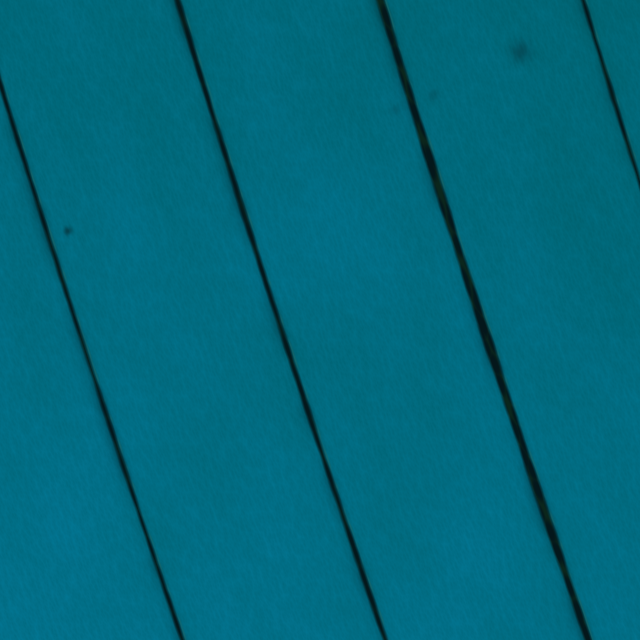
A Shadertoy shader for this texture:

```glsl
// Teal painted planks, laid on a slant, with dark gaps, soft blotches, fine grain and a few stains.

const vec3 TEAL = vec3(0.000, 0.402, 0.465);
const vec3 BLUE = vec3(0.008, 0.448, 0.556);
const vec3 GAP_DARK = vec3(0.015, 0.090, 0.105);
const vec3 GAP_MOSS = vec3(0.050, 0.160, 0.110);
const vec3 RIM_WORN = vec3(0.110, 0.400, 0.400);
const vec3 STAIN = vec3(0.020, 0.230, 0.270);

const float PLANK_PITCH = 0.317;      // horizontal distance between gaps
const float FIRST_GAP = 0.277;        // where gap 0 meets the top edge
const float SLANT = 0.305;            // sideways drift from top to bottom
const float BOW = 0.020;              // slight curve of the boards
const float GAP_HALF_WIDTH = 0.0042;
const float WIDE_GAP_EXTRA = 0.0027;  // added to gap 1
const float GAP_SOFTNESS = 0.0024;
const float GRAIN = 0.20;
const float BLOTCH = 0.30;

// Stains: centre x, y, radius, strength
const int STAIN_COUNT = 4;
const vec4 STAINS[STAIN_COUNT] = vec4[](
    vec4(0.814, 0.919, 0.015, 0.55), vec4(0.106, 0.639, 0.006, 0.85),
    vec4(0.618, 0.828, 0.007, 0.25), vec4(0.677, 0.852, 0.008, 0.25));

vec2 hash2(vec2 p) {
    vec3 q = fract(p.xyx * vec3(0.1031, 0.1030, 0.0973));
    q += dot(q, q.yzx + 33.33);
    return fract((q.xx + q.yz) * q.zy);
}

// Distance to the nearest scattered point
float cellular(vec2 p) {
    vec2 cell = floor(p), f = fract(p);
    float nearest = 2.0;
    for (int y = -1; y <= 1; y++)
        for (int x = -1; x <= 1; x++) {
            vec2 o = vec2(x, y);
            nearest = min(nearest, length(o + hash2(cell + o + 50.0) - f));
        }
    return nearest;
}

// Broad, uneven cloudiness from layered sines
float blotches(vec2 p) {
    float sum = 0.0, amp = 0.5;
    for (int i = 0; i < 5; i++) {
        sum += amp * sin(p.x + 1.3 * sin(p.y * 0.8 + float(i))) * cos(p.y * 0.9 + 0.7 * p.x);
        p = mat2(0.8, 0.6, -0.6, 0.8) * p * 1.8 + 2.1;
        amp *= 0.7;
    }
    return sum;
}

void mainImage(out vec4 fragColor, in vec2 fragCoord) {
    vec2 p = fragCoord / iResolution.xy;
    float pixel = 1.0 / min(iResolution.x, iResolution.y);

    // Board coordinates: x across the planks, y along them from the top
    float down = 1.0 - p.y;
    float across = p.x - FIRST_GAP - SLANT * down - BOW * down * down;
    float u = across / PLANK_PITCH;
    float gapId = round(u);
    float side = (u - gapId) * PLANK_PITCH;
    vec2 board = vec2(across, down);

    // Paint: bluer toward the bottom and the left, clouded and grained
    float grain = cellular(board * vec2(150.0, 45.0)) - 0.5;
    float fine = cellular(board * vec2(260.0, 160.0) + 9.0) - 0.5;
    float tone = 0.43 + 0.62 * (down - 0.5) - 0.10 * (floor(u) + 0.5);
    tone += BLOTCH * blotches(vec2(across * 12.0, down * 8.0) + 1.5);
    vec2 fromGlow = p - vec2(0.52, 0.69);
    vec2 fromShade = p - vec2(0.50, 0.45);
    tone += 0.32 * exp(-30.0 * dot(fromGlow, fromGlow));
    tone -= 0.25 * exp(-70.0 * dot(fromShade, fromShade));
    tone += GRAIN * (grain + 0.7 * fine);
    vec3 color = mix(TEAL, BLUE, clamp(tone, -0.2, 1.1));
    color *= 1.0 + 0.04 * grain + 0.03 * fine;

    // Stains with ragged, soft edges
    for (int i = 0; i < STAIN_COUNT; i++) {
        vec4 s = STAINS[i];
        float r = length(p - s.xy) / s.z + 0.4 * grain;
        color = mix(color, STAIN, s.w * exp(-r * r));
    }

    // Gap width, wider and more uneven on gap 1, narrower on the outer gaps
    float wide = 1.0 - step(0.5, abs(gapId - 1.0));
    float halfWidth = GAP_HALF_WIDTH + wide * WIDE_GAP_EXTRA * (0.6 + 0.5 * sin(3.14 * down));
    halfWidth *= 1.0 + 0.08 * sin(down * 23.0 + gapId * 2.0) + 0.06 * sin(down * 61.0);
    halfWidth -= 0.0008 * step(1.5, abs(gapId - 0.5));
    float wear = cellular(vec2(gapId * 7.0 + side * 90.0, down * 32.0));
    float edge = abs(side) - halfWidth + 0.0012 * (wear - 0.5);

    // Grime beside the gap, in patches, and a worn rim on its right
    float patchy = smoothstep(0.1, 0.8, cellular(vec2(gapId * 5.0 + 3.0, down * 9.0)));
    float grimeReach = side < 0.0 ? 0.007 : 0.003;
    color *= 1.0 - (0.08 + 0.26 * patchy) * exp(-max(edge, 0.0) / grimeReach);
    float rim = exp(-pow((side - halfWidth - 0.0022) / 0.0016, 2.0));
    color = mix(color, RIM_WORN, 0.6 * rim * smoothstep(0.2, 0.7, wear));

    // Dark gap with soft edges and mossy flecks
    float moss = smoothstep(0.3, 0.85, wear) * (0.35 + 0.5 * wide);
    vec3 gapColor = mix(GAP_DARK, GAP_MOSS, moss);
    float soft = GAP_SOFTNESS + 0.5 * pixel;
    color = mix(color, gapColor, 1.0 - smoothstep(-soft - 0.0006, soft - 0.0006, edge));

    fragColor = vec4(color, 1.0);
}
```
